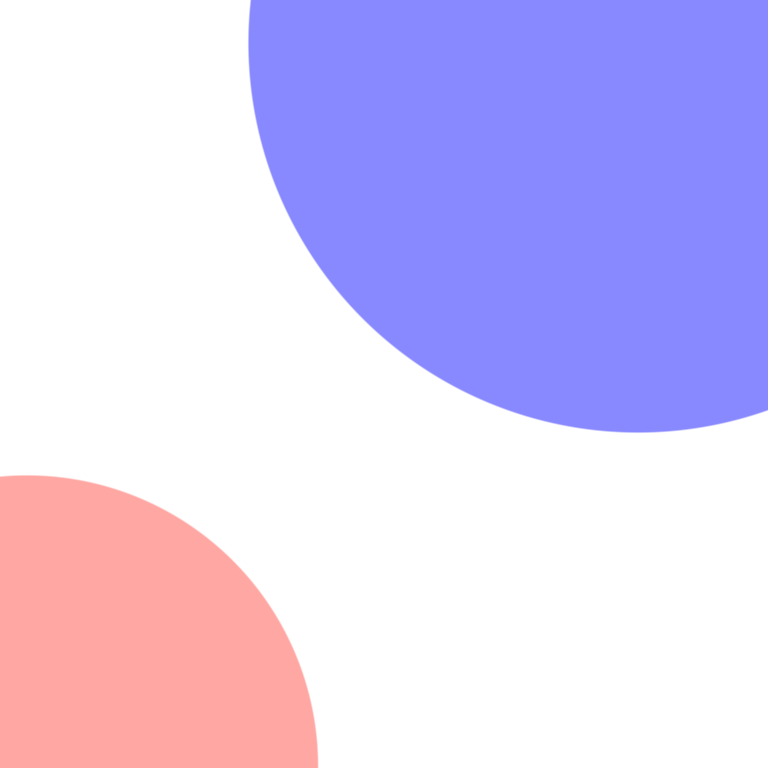
A WebGL 2 fragment shader for this background:

```glsl
#version 300 es
precision highp float;

uniform vec2 u_resolution;
out vec4 fragColor;

// Colours
const vec3 PAPER = vec3(1.0);
const vec3 PERIWINKLE = vec3(0.533, 0.533, 1.0);
const vec3 CORAL = vec3(1.0, 0.655, 0.639);

// Discs in canvas units, origin at the lower left
const vec2 UPPER_CENTER = vec2(0.8307, 0.944);
const float UPPER_RADIUS = 0.5072;
const vec2 LOWER_CENTER = vec2(0.0352, 0.002);
const float LOWER_RADIUS = 0.379;

// Half width of the soft rim
const float EDGE_SOFTNESS = 0.0015;

float discDistance(vec2 point, vec2 center, float radius) {
    return length(point - center) - radius;
}

float coverage(float signedDistance, float softness) {
    return 1.0 - smoothstep(-softness, softness, signedDistance);
}

void main() {
    vec2 point = gl_FragCoord.xy / u_resolution;

    // Keep the rim at least one pixel wide on small canvases
    float pixel = 1.0 / min(u_resolution.x, u_resolution.y);
    float softness = max(EDGE_SOFTNESS, 0.5 * pixel);

    float upper = coverage(discDistance(point, UPPER_CENTER, UPPER_RADIUS), softness);
    float lower = coverage(discDistance(point, LOWER_CENTER, LOWER_RADIUS), softness);

    // Layer the discs over the paper
    vec3 color = mix(PAPER, PERIWINKLE, upper);
    color = mix(color, CORAL, lower);
    fragColor = vec4(color, 1.0);
}
```
